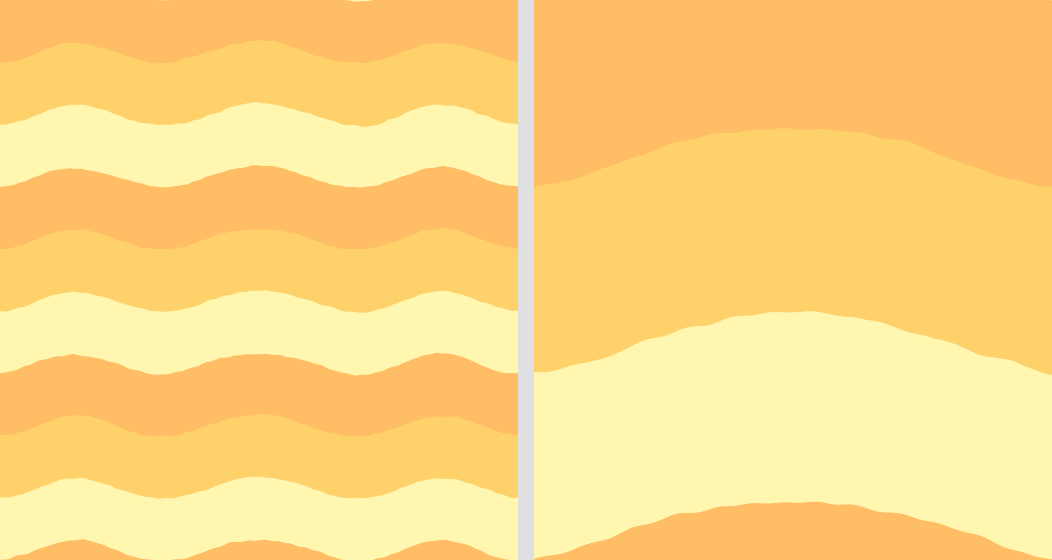
Left: the whole. Right: its middle third, enlarged.
Reproduce this pattern procedurally as a Shadertoy shader.

```glsl
// Stacked wavy bands in orange, gold and cream with slightly uneven hand-cut edges.

const float TAU = 6.2831853;

// Random slope in -1..1 for a lattice point of one edge
float slope(float cell, float edge) {
    return 2.0 * fract(sin(cell * 127.1 + edge * 311.7) * 4375.85) - 1.0;
}

// One-dimensional gradient noise that wraps after the given number of cells
float wrappedNoise(float x, float cells, float edge) {
    float p = x * cells;
    float cell = floor(p);
    float f = p - cell;
    float a = slope(mod(cell, cells), edge) * f;
    float b = slope(mod(cell + 1.0, cells), edge) * (f - 1.0);
    return mix(a, b, f * f * f * (f * (f * 6.0 - 15.0) + 10.0));
}

vec3 bandColor(float band) {
    float kind = mod(band, 3.0);
    if (kind < 0.5) return vec3(1.0, 0.82, 0.42);
    if (kind < 1.5) return vec3(1.0, 0.965, 0.69);
    return vec3(1.0, 0.747, 0.40);
}

void mainImage(out vec4 fragColor, in vec2 fragCoord) {
    vec2 uv = fragCoord / iResolution.xy;

    // Three crests across, the middle one wider and a little taller
    float phase = 3.0 * uv.x + 0.078 * sin(TAU * uv.x);
    float height = 0.166 - 0.012 * cos(TAU * uv.x);
    float wave = -height * cos(TAU * phase);

    // Nine bands counted downwards: three colour cycles
    float depth = 9.0 * (1.0 - uv.y) - 0.843 + wave;
    float edge = floor(depth + 0.5);

    // Each edge has its own broad drift and fine roughness
    float seed = mod(edge, 9.0);
    float wobble = 0.07 * wrappedNoise(uv.x, 9.0, seed)
                 + 0.035 * wrappedNoise(uv.x, 46.0, seed + 20.0);

    // Blend across the nearest edge over about one pixel
    float soft = 9.0 / iResolution.y;
    float below = smoothstep(-0.6 * soft, 0.6 * soft, depth + wobble - edge);
    fragColor = vec4(mix(bandColor(edge - 1.0), bandColor(edge), below), 1.0);
}
```
